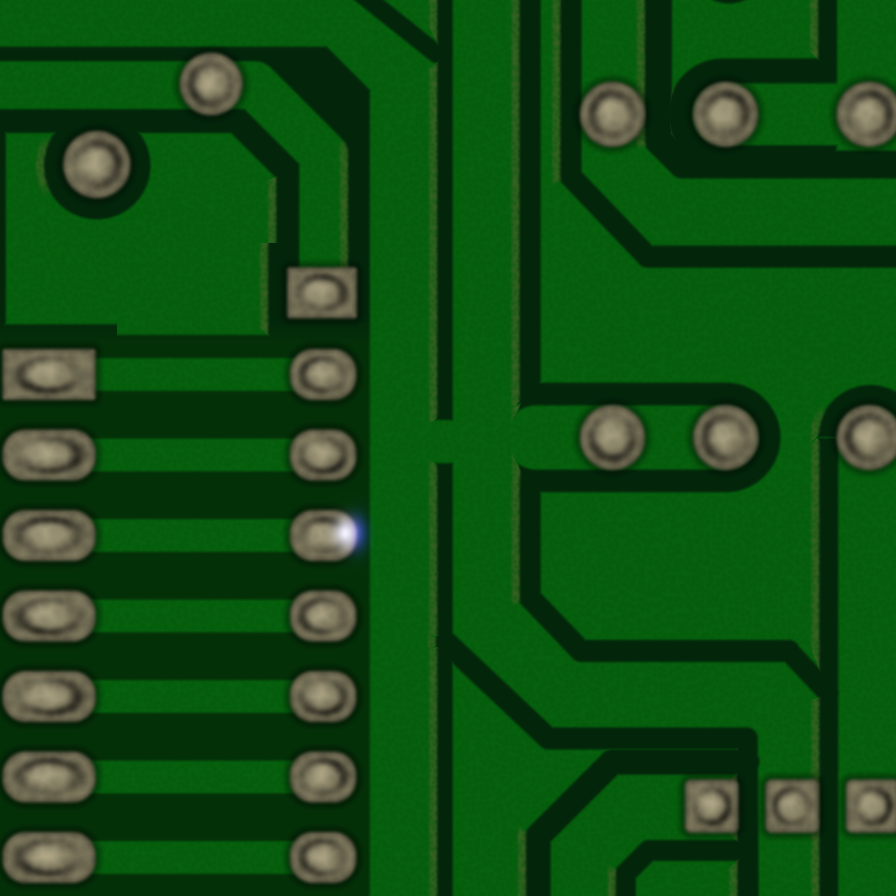
Write a WebGL 1 fragment shader that draws this texture.

```glsl
precision highp float;
uniform vec2 u_resolution;

float seg(vec2 p, vec2 a, vec2 b) {
  vec2 ab = b - a;
  return length(p - a - ab * clamp(dot(p - a, ab) / dot(ab, ab), 0.0, 1.0));
}

// Polyline through four points.
float path(vec2 p, vec2 a, vec2 b, vec2 c, vec2 d) {
  return min(seg(p, a, b), min(seg(p, b, c), seg(p, c, d)));
}

float box(vec2 p, vec2 halfSize) {
  vec2 q = abs(p) - halfSize;
  return length(max(q, 0.0)) + min(max(q.x, q.y), 0.0);
}

vec2 hash2(vec2 p) {
  return fract(sin(vec2(dot(p, vec2(127.1, 311.7)), dot(p, vec2(269.5, 183.3)))) * 43758.5);
}

float cellular(vec2 p) {
  float nearest = 1.0;
  for (int j = -1; j <= 1; j++)
    for (int i = -1; i <= 1; i++) {
      vec2 cell = floor(p) + vec2(float(i), float(j));
      nearest = min(nearest, length(cell + hash2(cell) - p));
    }
  return nearest;
}

float rowY(float y) {
  return 3.21 + 0.69 * clamp(floor((y - 3.21) / 0.69 + 0.5), 0.0, 6.0);
}

// Signed distance to copper: positive in the gaps.
float copper(vec2 p) {
  // Left block: a dark field holding a bent trace, a plane and the chip rows.
  float gap = max(max(p.x - 3.17, 0.40 - p.y), (p.x - p.y - 2.4) * 0.7);
  float trace = path(p, vec2(-0.3, 0.73), vec2(2.18, 0.73), vec2(2.77, 1.32), vec2(2.77, 2.5)) - 0.205;
  float plane = max(max(0.05 - p.x, p.x - mix(2.36, 2.29, step(2.08, p.y))),
                    max(1.14 - p.y, p.y - mix(2.78, 2.87, step(1.0, p.x))));
  plane = max(plane, max((p.x - p.y - 0.84) * 0.7, 0.46 - length(p - vec2(0.83, 1.42))));
  float rows = box(p - vec2(1.65, rowY(p.y)), vec2(0.95, 0.14));
  gap = max(gap, -min(trace, min(plane, rows)));

  // Central channels.
  gap = min(gap, box(p - vec2(3.81, 1.75), vec2(0.07, 1.85)));
  gap = min(gap, box(p - vec2(3.81, 5.97), vec2(0.07, 2.0)));
  gap = min(gap, seg(p, vec2(3.0, -0.13), vec2(3.74, 0.46)) - 0.08);
  gap = min(gap, box(p - vec2(4.54, 1.7), vec2(0.095, 1.77)));

  // Pair of pads in a rounded moat, joined to the central trace.
  float pair = seg(p, vec2(4.6, 3.75), vec2(6.22, 3.75));
  gap = min(gap, max(max(pair - 0.47, 0.275 - pair), 4.45 - p.x));
  gap = min(gap, path(p, vec2(4.54, 4.14), vec2(4.54, 5.12), vec2(4.98, 5.58), vec2(6.76, 5.58)) - 0.095);
  gap = min(gap, seg(p, vec2(6.76, 5.58), vec2(7.1, 5.94)) - 0.09);

  // Right-hand arch.
  float arch = abs(length(p - vec2(7.46, 3.75)) - 0.36) - 0.09;
  gap = min(gap, max(arch, p.y - 3.75));
  gap = min(gap, box(p - vec2(7.1, 5.8), vec2(0.085, 2.05)));

  // Lower traces.
  gap = min(gap, path(p, vec2(3.82, 5.5), vec2(4.7, 6.33), vec2(6.4, 6.33), vec2(6.41, 7.9)) - 0.095);
  gap = min(gap, path(p, vec2(6.4, 6.53), vec2(5.25, 6.53), vec2(4.61, 7.17), vec2(4.61, 7.9)) - 0.11);
  gap = min(gap, path(p, vec2(6.4, 7.29), vec2(5.56, 7.29), vec2(5.36, 7.49), vec2(5.36, 7.9)) - 0.09);

  // Upper right loops.
  gap = min(gap, path(p, vec2(4.89, -0.2), vec2(4.89, 1.51), vec2(5.55, 2.2), vec2(8.0, 2.2)) - 0.095);
  gap = min(gap, path(p, vec2(5.64, -0.2), vec2(5.64, 1.2), vec2(5.85, 1.41), vec2(8.0, 1.41)) - 0.12);
  float loopTrace = seg(p, vec2(6.2, 0.98), vec2(8.0, 0.98));
  gap = min(gap, max(max(loopTrace - 0.48, 0.265 - loopTrace), p.x - 7.17));
  gap = min(gap, box(p - vec2(7.09, 0.2), vec2(0.085, 0.5)));
  gap = min(gap, length(p - vec2(6.25, -0.3)) - 0.33);
  return -gap;
}

// Domed solder over a pad, with a dark rim and a swirled crease.
vec3 solder(vec3 base, vec2 p, vec2 center, vec2 halfSize, float corner) {
  vec2 q = (p - center) / halfSize;
  float d = box(p - center, halfSize - corner) - corner;
  float r = length(q);
  float turn = 0.5 + 0.5 * sin(atan(q.y, q.x) + 5.0 * center.x + 3.0 * center.y);
  float crease = exp(-pow((r - 0.62) / 0.17, 2.0)) * (0.25 + 0.75 * turn);
  float core = exp(-4.0 * dot(q + 0.1, q + 0.1));
  float mottle = cellular(p * 9.0) - 0.45;
  vec3 metal = vec3(0.46, 0.44, 0.34) * (1.0 - 0.58 * crease + 0.2 * mottle);
  metal += vec3(0.18, 0.17, 0.15) * core;
  metal *= 1.0 - 0.3 * smoothstep(-0.06, 0.01, d);
  base *= 1.0 - 0.35 * smoothstep(0.09, 0.0, d);
  return mix(metal, base, smoothstep(-0.025, 0.025, d));
}

void main() {
  vec2 p = gl_FragCoord.xy / u_resolution * 7.68;
  p.y = 7.68 - p.y;
  float d = copper(p);
  float edge = max(0.02, 7.68 / u_resolution.y);
  float grain = cellular(p * 22.0) - 0.45;

  // Board and lit right-hand copper edges.
  float field = step(p.x, 3.17) * smoothstep(2.7, 3.0, p.y);
  vec3 gapColor = mix(vec3(0.01, 0.15, 0.04), vec3(0.015, 0.19, 0.03), field);
  vec3 green = vec3(0.02, 0.37, 0.05) + vec3(0.01, 0.025, 0.01) * grain;
  vec3 col = mix(green, gapColor, smoothstep(-edge, edge, d));
  float facing = smoothstep(0.8, 1.0, (copper(p + vec2(0.02, 0.0)) - d) / 0.02);
  float rim = facing * smoothstep(0.055, 0.015, abs(d + 0.025));
  col = mix(col, vec3(0.3, 0.38, 0.17), rim * (0.5 + 0.4 * grain));

  // Chip pads.
  float y = rowY(p.y);
  col = solder(col, p, vec2(0.42, y), vec2(0.4, 0.22), y < 3.3 ? 0.03 : 0.2);
  col = solder(col, p, vec2(2.77, y), vec2(0.285, 0.22), 0.2);
  col = solder(col, p, vec2(2.76, 2.51), vec2(0.3, 0.22), 0.03);

  // Round and square through-hole pads.
  col = solder(col, p, vec2(1.81, 0.72), vec2(0.27), 0.27);
  col = solder(col, p, vec2(0.83, 1.41), vec2(0.29), 0.29);
  for (int i = 0; i < 3; i++) {
    float k = float(i);
    float x = 5.25 + 0.97 * k + 0.13 * k * (k - 1.0);
    col = solder(col, p, vec2(x, 0.98), vec2(0.28), 0.28);
    col = solder(col, p, vec2(x, 3.75), vec2(0.28), 0.28);
    col = solder(col, p, vec2(6.1 + 0.69 * k, 6.91), vec2(0.23), 0.06);
  }

  // Specular glint with a blue fringe.
  float fringe = length((p - vec2(3.07, 4.57)) / vec2(0.08, 0.15));
  col += vec3(0.05, 0.02, 0.5) * exp(-fringe * fringe);
  float glint = length((p - vec2(2.96, 4.57)) / vec2(0.1, 0.12));
  col = mix(col, vec3(0.95, 0.95, 1.0), exp(-glint * glint));
  gl_FragColor = vec4(col, 1.0);
}
```
